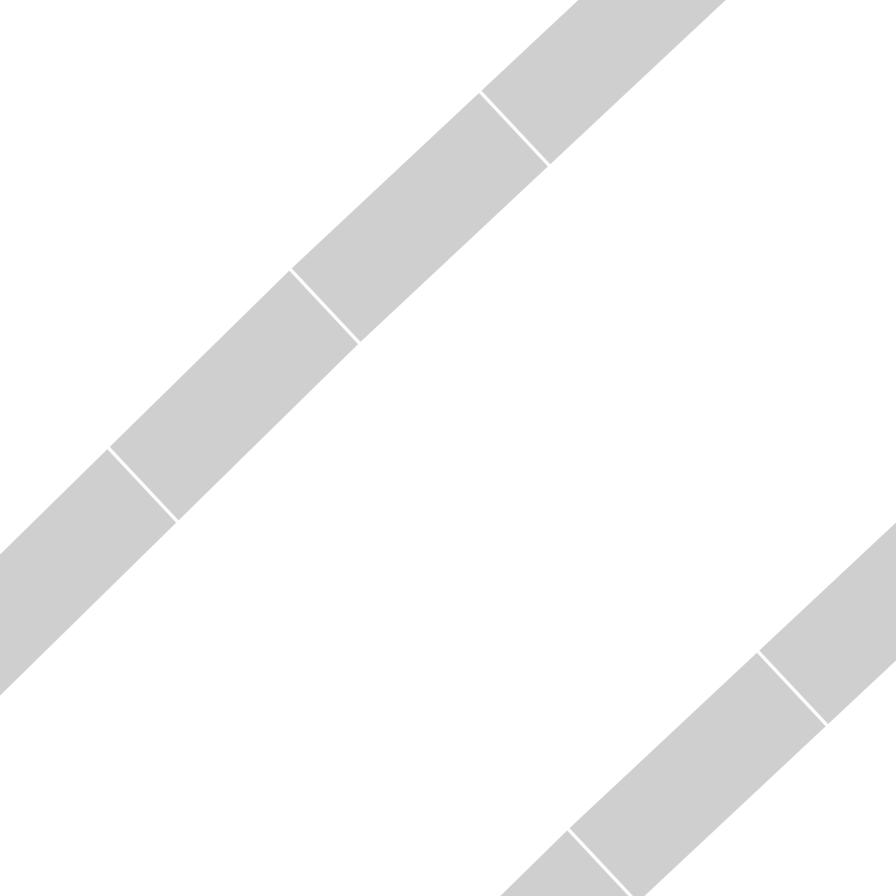
A Shadertoy shader for this pattern:

```glsl
// Diagonal grey bands on white, cut into blocks by thin pale seams.

const vec3 PAPER_COLOR = vec3(1.0);
const vec3 BAND_COLOR = vec3(0.81);
const vec3 SEAM_COLOR = vec3(0.99);

const vec2 PIVOT = vec2(0.3626, 0.6582);     // seam where the first band bends
const vec2 BAND_DIR = vec2(0.7300, 0.6834);  // runs up to the right
const float BAND_PERIOD = 0.668;             // distance between bands
const float BAND_SHIFT = -0.2006;            // slide along the band per repeat
const float BAND_HALF_WIDTH = 0.0562;
const float LOWER_BEND = 0.0235;             // slight turn below the pivot
const float LOWER_BLOCK = 0.2844;            // block length below the pivot
const float UPPER_BLOCK = 0.2901;            // block length above the pivot
const float SEAM_HALF_WIDTH = 0.0019;

// Antialiased coverage of the region where the distance is negative.
float coverage(float dist, float pixel) {
    return 1.0 - smoothstep(-pixel, pixel, dist);
}

// Coordinates (along, across) relative to the pivot of the nearest band.
vec2 bandSpace(vec2 uv) {
    vec2 offset = uv - PIVOT;
    vec2 acrossDir = vec2(BAND_DIR.y, -BAND_DIR.x);
    vec2 p = vec2(dot(offset, BAND_DIR), dot(offset, acrossDir));
    float index = floor(p.y / BAND_PERIOD + 0.5);
    return p - index * vec2(BAND_SHIFT, BAND_PERIOD);
}

float bandDistance(vec2 p) {
    float center = -LOWER_BEND * min(p.x, 0.0);
    return abs(p.y - center) - BAND_HALF_WIDTH;
}

float seamDistance(vec2 p) {
    float block = p.x < 0.0 ? LOWER_BLOCK : UPPER_BLOCK;
    float nearest = block * floor(p.x / block + 0.5);
    return abs(p.x - nearest) - SEAM_HALF_WIDTH;
}

void mainImage(out vec4 fragColor, in vec2 fragCoord) {
    vec2 uv = fragCoord / iResolution.y;
    float pixel = 0.8 / iResolution.y;
    vec2 p = bandSpace(uv);

    // Seams are cut into the band, then the band is laid on the paper.
    vec3 block = mix(BAND_COLOR, SEAM_COLOR, coverage(seamDistance(p), pixel));
    vec3 color = mix(PAPER_COLOR, block, coverage(bandDistance(p), pixel));
    fragColor = vec4(color, 1.0);
}
```
